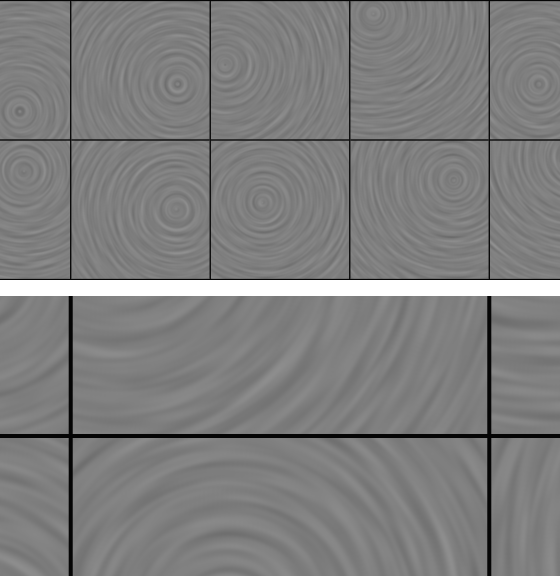
Top: the whole. Bottom: its middle third, enlarged.
Give the GLSL for this pattern, as a Shadertoy shader.

```glsl
// Grey brushed-metal square tiles with swirled grain and thin dark joints

// Integer hash giving two values in 0..1
vec2 hash2(vec2 cell) {
    uvec2 q = uvec2(ivec2(cell)) * uvec2(1597334673u, 3812015801u);
    uint n = (q.x ^ q.y) * 1597334673u;
    n = (n ^ (n >> 15)) * 2246822519u;
    n ^= n >> 13;
    return vec2(n & 65535u, n >> 16) / 65535.0;
}

float cornerSlope(vec2 cell, vec2 offset) {
    float angle = 6.28318 * hash2(cell).x;
    return dot(vec2(cos(angle), sin(angle)), offset);
}

float gradientNoise(vec2 p) {
    vec2 cell = floor(p), f = p - cell;
    vec2 w = f * f * f * (f * (f * 6.0 - 15.0) + 10.0);
    vec2 e = vec2(1.0, 0.0);
    float low = mix(cornerSlope(cell, f), cornerSlope(cell + e, f - e), w.x);
    float high = mix(cornerSlope(cell + e.yx, f - e.yx),
                     cornerSlope(cell + 1.0, f - 1.0), w.x);
    return mix(low, high, w.y);
}

// Noise averaged along an arc around the origin, so grain follows circles
float brushedGrain(vec2 p, vec2 seed) {
    float arcAngle = 0.055 / max(length(p), 0.0175);
    float sum = 0.0, total = 0.0;
    for (int i = -10; i <= 10; i++) {
        float t = float(i) / 10.0;
        float weight = 1.0 - 0.8 * t * t;
        float c = cos(t * arcAngle), s = sin(t * arcAngle);
        vec2 q = mat2(c, s, -s, c) * p;
        float grain = gradientNoise(q * 62.0 + seed)
                    + 0.5 * gradientNoise(q * 115.0 + seed + 37.3);
        sum += weight * grain;
        total += weight;
    }
    return sum / total;
}

void mainImage(out vec4 fragColor, in vec2 fragCoord) {
    float tileSize = 0.4983;
    vec2 p = (fragCoord - 0.5 * iResolution.xy) / iResolution.y;

    // Two rows meet at mid height; one column is centred
    vec2 grid = p / tileSize + vec2(0.5, 0.0);
    vec2 tile = floor(grid);
    vec2 local = grid - tile;

    // Each tile has its own swirl centre and grain
    vec2 swirlCentre = 0.05 + 0.9 * hash2(tile + 71.0);
    vec2 seed = floor(900.0 * hash2(tile + 213.0));
    float grain = brushedGrain((local - swirlCentre) * tileSize, seed);
    vec3 colour = vec3(0.497 + 0.25 * grain);

    // Dark joints
    vec2 edge = min(local, 1.0 - local) * tileSize;
    float jointDistance = min(edge.x, edge.y) - 0.0024;
    float joint = clamp(0.5 - jointDistance * iResolution.y, 0.0, 1.0);
    colour = mix(colour, vec3(0.02), joint);

    fragColor = vec4(colour, 1.0);
}
```
